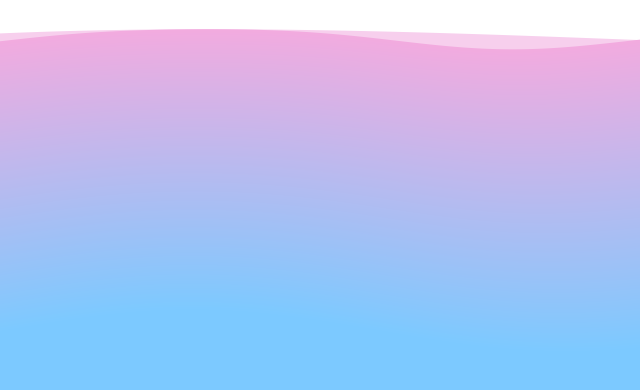
A WebGL 1 fragment shader for this background:

```glsl
precision highp float;

uniform vec2 u_resolution;

const float TAU = 6.283185;

const vec3 SKY_WHITE = vec3(1.0);
const vec3 PALE_PINK = vec3(0.967, 0.812, 0.93);
const vec3 PINK = vec3(0.95, 0.67, 0.875);
const vec3 BLUE = vec3(0.486, 0.79, 1.0);

// Depths are fractions of the height, measured down from the top.
const float FRONT_CREST_X = 0.3255;
const float FRONT_PERIOD = 0.977;
const float FRONT_DEPTH = 0.1006;
const float FRONT_SWING = 0.0257;
const float FRONT_SHARPEN = 0.0036;
const float FRONT_LEAN = 0.0017;

const float BACK_CREST_X = 0.3255;
const float BACK_DEPTH = 0.075;
const float BACK_BEND = 0.088;
const float BACK_SKEW = 0.04;

const float DEEP_CREST_X = 0.30;
const float DEEP_PERIOD = 1.172;
const float DEEP_DEPTH = 0.85;
const float DEEP_SWING = 0.0535;

// Wave with a broad crest and a slight lean to the right
float frontWave(float x) {
  float a = TAU * (x - FRONT_CREST_X) / FRONT_PERIOD;
  return FRONT_DEPTH - FRONT_SWING * cos(a)
       - FRONT_SHARPEN * (1.0 - cos(2.0 * a))
       + FRONT_LEAN * sin(a) * (1.0 - cos(a));
}

// Shallow arc behind the front wave
float backWave(float x) {
  float d = x - BACK_CREST_X;
  return BACK_DEPTH + d * d * (BACK_BEND - BACK_SKEW * d);
}

// Level at which the gradient reaches full blue
float deepWave(float x) {
  return DEEP_DEPTH - DEEP_SWING * cos(TAU * (x - DEEP_CREST_X) / DEEP_PERIOD);
}

// Antialiased coverage of everything below an edge
float below(float depth, float edge) {
  return clamp((depth - edge) * u_resolution.y + 0.5, 0.0, 1.0);
}

void main() {
  vec2 uv = gl_FragCoord.xy / u_resolution;
  float depth = 1.0 - uv.y;
  float front = frontWave(uv.x);

  // Gradient stretched between the front edge and the deep wave
  float fade = clamp((depth - front) / (deepWave(uv.x) - front), 0.0, 1.0);
  vec3 water = mix(PINK, BLUE, fade);

  // Layers from back to front
  vec3 color = mix(SKY_WHITE, PALE_PINK, below(depth, backWave(uv.x)));
  color = mix(color, water, below(depth, front));
  gl_FragColor = vec4(color, 1.0);
}
```
